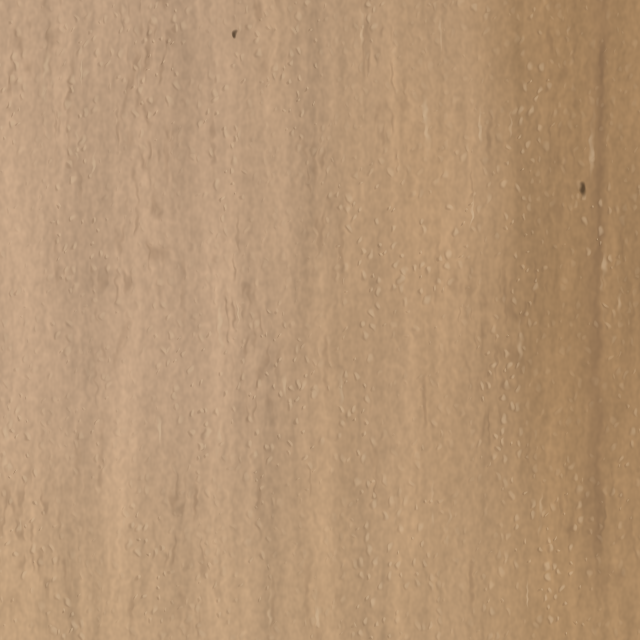
Write a three.js fragment shader that draws this texture.

```glsl
varying vec2 vUv;

const vec3 PALE_SAND = vec3(0.741, 0.620, 0.506);
const vec3 WARM_TAN = vec3(0.713, 0.587, 0.458);
const vec3 GOLDEN_BROWN = vec3(0.650, 0.515, 0.368);
const vec3 HONEY = vec3(0.738, 0.607, 0.455);
const vec3 CREAM = vec3(0.825, 0.720, 0.590);
const vec3 UMBER = vec3(0.465, 0.360, 0.270);
const vec3 PIT_BROWN = vec3(0.270, 0.205, 0.140);

vec2 hash2(vec2 p) {
  vec3 q = fract(p.xyx * vec3(0.1031, 0.1030, 0.0973));
  q += dot(q, q.yzx + 33.33);
  return fract((q.xx + q.yz) * q.zy);
}

float corner(vec2 cell, vec2 offset) {
  float angle = 6.2832 * hash2(cell).x;
  return dot(vec2(cos(angle), sin(angle)), offset);
}

// Gradient noise, centred on zero
float noise(vec2 p) {
  vec2 i = floor(p);
  vec2 f = fract(p);
  vec2 u = f * f * f * (f * (f * 6.0 - 15.0) + 10.0);
  vec2 e = vec2(1.0, 0.0);
  float low = mix(corner(i, f), corner(i + e.xy, f - e.xy), u.x);
  float high = mix(corner(i + e.yx, f - e.yx), corner(i + e.xx, f - e.xx), u.x);
  return mix(low, high, u.y);
}

float fbm(vec2 p) {
  float sum = 0.0;
  float gain = 1.0;
  for (int i = 0; i < 4; i++) {
    sum += gain * noise(p);
    p = p * 2.03 + 17.3;
    gain *= 0.5;
  }
  return sum;
}

// Soft elongated marks, one candidate per grid cell
float scatter(vec2 p, vec2 cells, vec2 radius, float density) {
  vec2 home = floor(p * cells);
  float mark = 0.0;
  for (int y = -1; y <= 1; y++) {
    for (int x = -1; x <= 1; x++) {
      vec2 id = home + vec2(float(x), float(y));
      vec2 place = hash2(id);
      vec2 kind = hash2(id + 71.3);
      vec2 d = p - (id + 0.15 + 0.7 * place) / cells;
      d /= radius * (0.4 + kind.y);
      d.x += d.y * (place.x - 0.5);
      float shape = 1.0 - smoothstep(0.2, 1.0, length(d));
      mark = max(mark, shape * step(kind.x, density));
    }
  }
  return mark;
}

// Thin wandering lines along the zero crossings of the noise
float ridge(vec2 p, float width) {
  return 1.0 - smoothstep(0.0, width, abs(noise(p)));
}

vec3 groundColor(vec2 p) {
  float drift = p.x + 0.12 * fbm(p * vec2(5.0, 1.0));
  vec3 color = mix(PALE_SAND, WARM_TAN, smoothstep(0.25, 0.66, drift));
  color = mix(color, GOLDEN_BROWN, smoothstep(0.56, 0.96, drift));
  float honey = (1.0 - smoothstep(0.0, 0.45, p.y)) * (1.0 - 0.6 * p.x);
  return mix(color, HONEY, 0.6 * honey);
}

// Dark vertical seam with a broad stained edge
float seam(vec2 p) {
  float path = 0.938 + 0.018 * noise(vec2(p.y * 3.0, 4.7)) + 0.006 * noise(vec2(p.y * 13.0, 9.1));
  float d = p.x - path;
  float core = exp(-pow(d / 0.006, 2.0)) * (0.6 + 0.9 * noise(p * vec2(20.0, 14.0)));
  float stain = exp(-pow((d + 0.006) / 0.016, 2.0));
  return (0.30 * core + 0.24 * stain) * smoothstep(0.03, 0.2, p.y);
}

void main() {
  vec2 p = vUv;
  vec2 bent = p + vec2(0.018 * noise(p * vec2(3.0, 2.5)) + 0.005 * noise(p * vec2(16.0, 12.0)), 0.0);
  vec2 rough = bent + 0.005 * vec2(noise(p * 75.0), noise(p * 75.0 + 40.0));
  vec3 color = groundColor(p);

  // Vertical bands, streaks and fine grain
  float tone = 0.062 * fbm(bent * vec2(13.0, 0.9));
  tone += 0.040 * noise(bent * vec2(46.0, 2.5));
  tone += 0.038 * noise(rough * vec2(85.0, 15.0) + 5.0);
  tone += 0.050 * noise(rough * vec2(120.0, 62.0));
  tone += 0.030 * noise(p * vec2(190.0, 125.0));
  color *= 1.0 + 1.2 * tone;

  // Broken dark fibres, denser in the upper left
  vec2 knotOffset = (p - vec2(0.29, 0.84)) * vec2(7.0, 3.5);
  float knot = exp(-dot(knotOffset, knotOffset));
  float patches = smoothstep(0.0, 0.45, noise(bent * vec2(11.0, 3.0) + 31.0) + 0.25 * knot);
  patches *= smoothstep(-0.2, 0.3, noise(p * vec2(45.0, 26.0) + 19.0));
  float fibres = ridge(rough * vec2(55.0, 9.0) + 12.0, 0.22) * patches;
  float dashes = scatter(rough + 3.0, vec2(20.0, 6.0), vec2(0.005, 0.060), 0.30);
  dashes *= 0.6 + noise(p * vec2(70.0, 35.0));
  color = mix(color, UMBER, 0.24 * fibres + 0.23 * dashes + 0.06 * knot);
  color = mix(color, UMBER, seam(rough));

  // Small raised flecks with shaded edges
  float clusters = 0.30 + 0.70 * smoothstep(-0.15, 0.35, noise(bent * vec2(13.0, 4.0) + 8.0));
  vec2 cells = vec2(78.0, 54.0);
  vec2 fleckSize = vec2(0.0042, 0.0072);
  float flecks = scatter(rough, cells, fleckSize, 0.42) * clusters;
  float shade = scatter(rough + vec2(0.003, 0.002), cells, fleckSize, 0.42) * clusters;
  color = mix(color, UMBER, 0.26 * max(shade - flecks, 0.0));
  color = mix(color, CREAM, 0.46 * flecks);

  // Long pale mineral threads
  float threads = scatter(rough + 7.0, vec2(22.0, 7.0), vec2(0.0045, 0.050), 0.18);
  threads *= smoothstep(-0.35, 0.3, noise(p * vec2(60.0, 32.0) + 2.0));
  color = mix(color, CREAM, 0.55 * threads);

  // Rare dark pits
  float pits = scatter(rough + 11.0, vec2(4.0), vec2(0.006, 0.012), 0.3);
  color = mix(color, PIT_BROWN, 0.75 * pits);

  gl_FragColor = vec4(color, 1.0);
}
```
